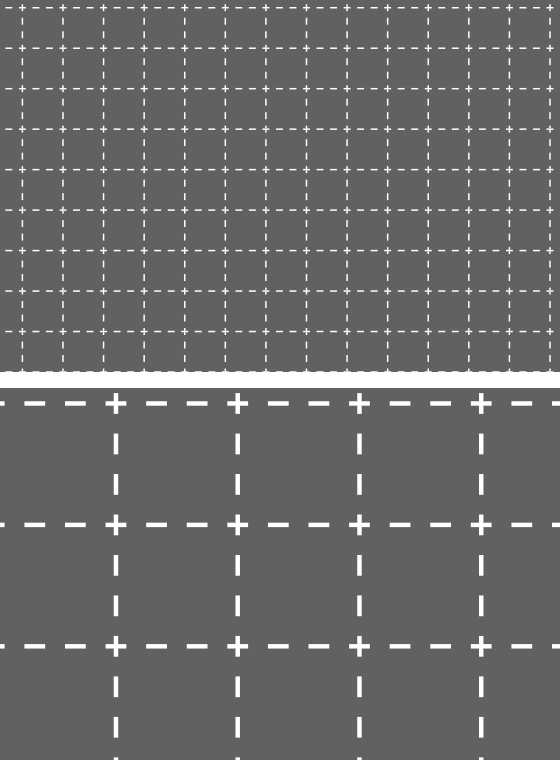
Top: the whole. Bottom: its middle third, enlarged.
This pattern is drawn by a Shadertoy shader. Its source:

```glsl
// Dashed white grid on flat grey: each cell side carries three dashes,
// with one dash centred on every crossing so that they form small plus signs.
// Dashes are repeated by rounding and smoothed by exact box coverage.

// Lengths are in units of the canvas height.
const vec2  PITCH         = vec2(0.1091, 0.1088); // cell size
const vec2  FIRST_CROSS   = vec2(0.0602, 0.0208); // from the top left corner
const float DASHES        = 3.0;                  // dashes per cell side
const float DASH_LENGTH   = 0.0186;
const float LINE_WIDTH    = 0.0040;
const vec3  GROUND_COLOUR = vec3(0.38);
const vec3  LINE_COLOUR   = vec3(1.0);

// Signed offset to the nearest multiple of the period.
vec2 nearestRepeat(vec2 p, vec2 period) {
    return p - period * floor(p / period + 0.5);
}

// Share of a pixel covered by a centred band, separately on each axis.
vec2 bandCoverage(vec2 offset, float width, float pixel) {
    vec2 low  = max(offset - 0.5 * pixel, vec2(-0.5 * width));
    vec2 high = min(offset + 0.5 * pixel, vec2(0.5 * width));
    return clamp((high - low) / pixel, 0.0, 1.0);
}

void mainImage(out vec4 fragColor, in vec2 fragCoord) {
    float pixel = 1.0 / iResolution.y;

    // Position measured from the first crossing, with y pointing down
    vec2 p = vec2(fragCoord.x, iResolution.y - fragCoord.y) * pixel - FIRST_CROSS;

    // Lines repeat once per cell, dashes several times per cell
    vec2 line = bandCoverage(nearestRepeat(p, PITCH), LINE_WIDTH, pixel);
    vec2 dash = bandCoverage(nearestRepeat(p, PITCH / DASHES), DASH_LENGTH, pixel);

    // Union of the vertical and horizontal dashes
    float ink = max(line.x * dash.y, line.y * dash.x);

    fragColor = vec4(mix(GROUND_COLOUR, LINE_COLOUR, ink), 1.0);
}
```
